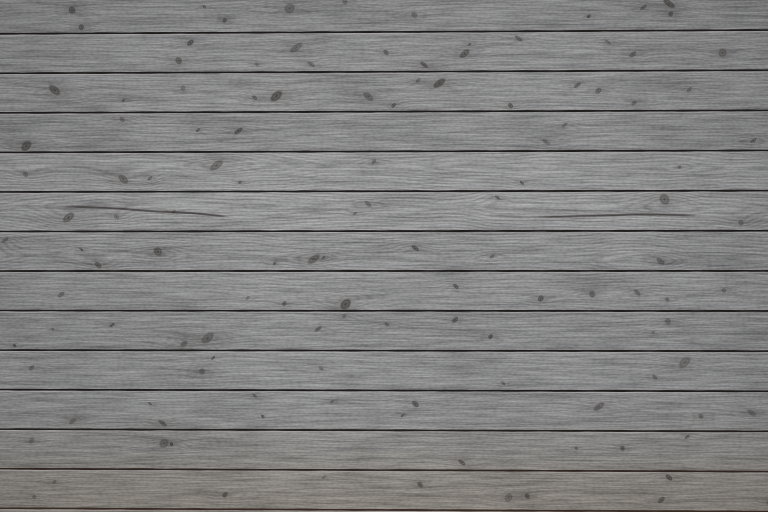
A Shadertoy shader for this texture:

```glsl
// Layout, in units of canvas height
const float PITCH = 0.0778;
const float FIRST_GAP = 0.004;
const float GAP_HALF = 0.0017;
const float SKEW = 0.010;
const float RING_PITCH = 0.0062;
const float CRACKED_ROW = 7.0;
const float FIGURED_ROW = 7.0;

// Tone
const float BASE_TONE = 0.555;
const float ROW_VARIATION = 0.05;
const float RING_CONTRAST = 0.034;
const float FIBRE_CONTRAST = 0.13;
const float STREAK_CONTRAST = 0.10;
const float SPECKLE_CONTRAST = 0.07;
const float BLOTCH_CONTRAST = 0.016;
const float LIGHT_FALLOFF = 0.09;
const vec3 KNOT_COLOR = vec3(0.20, 0.185, 0.175);
const vec3 GAP_COLOR = vec3(0.09, 0.085, 0.08);
const vec3 RUST_COLOR = vec3(0.23, 0.16, 0.13);
const vec3 LIP_COLOR = vec3(0.68, 0.67, 0.67);
const vec3 SILVER_TINT = vec3(0.998, 1.0, 1.003);
const vec3 WARM_TINT = vec3(1.03, 0.995, 0.95);

float hash(vec2 p) {
    vec3 q = fract(p.xyx * 0.1031);
    q += dot(q, q.yzx + 33.33);
    return fract((q.x + q.y) * q.z);
}

vec2 hash2(vec2 p) {
    return vec2(hash(p), hash(p + 57.3));
}

// Distance to the nearest scattered point
float cellular(vec2 p) {
    vec2 cell = floor(p);
    float nearest = 4.0;
    for (int j = -1; j <= 1; j++)
    for (int i = -1; i <= 1; i++) {
        vec2 id = cell + vec2(i, j);
        vec2 d = id + hash2(id) - p;
        nearest = min(nearest, dot(d, d));
    }
    return sqrt(nearest);
}

// Layered sines, roughly -1 to 1
float waves(vec2 p) {
    float sum = 0.0, amp = 0.5;
    for (int i = 0; i < 4; i++) {
        sum += amp * sin(p.x + 1.4 * sin(p.y));
        p = mat2(1.5, 0.9, -0.9, 1.5) * p + 2.7;
        amp *= 0.55;
    }
    return sum;
}

// x: darkness of the knots, y: how far they push the grain aside
vec2 knots(vec2 q, float row, float spacing, float size, float chance) {
    vec2 result = vec2(0.0);
    float cell = floor(q.x / spacing);
    for (int i = -1; i <= 1; i++) {
        vec2 id = vec2(cell + float(i) + 20.0, row * 7.0 + spacing * 100.0);
        if (hash(id + 3.7) > chance) continue;
        vec2 rnd = hash2(id);
        vec2 d = q - vec2((id.x - 20.0 + rnd.x) * spacing, PITCH * mix(0.12, 0.88, rnd.y));
        float r = size * mix(0.45, 1.0, hash(id + 9.1));
        d.x -= d.y * 1.8 * (hash(id + 5.9) - 0.5);
        float e = length(d * vec2(1.1, 1.0)) / r;
        float core = (1.0 - smoothstep(0.45, 1.15, e)) * (0.75 + 0.25 * cos(e * 8.0));
        vec2 halo = d / (r * vec2(3.5, 1.3));
        vec2 swell = d / (r * vec2(5.0, 2.2));
        result.x += core * mix(0.55, 1.0, hash(id + 1.3)) + 0.2 * exp(-dot(halo, halo));
        result.y += r * exp(-dot(swell, swell));
    }
    return result;
}

void mainImage(out vec4 fragColor, in vec2 fragCoord) {
    float px = 1.0 / iResolution.y;
    vec2 uv = fragCoord / iResolution.xy;
    vec2 p = fragCoord * px;

    // Planks, fanning out slightly
    float middle = 0.5 * iResolution.x * px;
    float height = p.y - FIRST_GAP - SKEW * (p.x - middle) * (p.y - 0.45);
    float row = floor(height / PITCH);
    vec2 q = vec2(p.x, height - row * PITCH);
    float seed = hash(vec2(row + 4.0, 11.0));
    float rowOffset = (row + 2.0) * 31.7;

    // Knots and the growth rings that flow around them
    vec2 knot = knots(q, row, 0.27, 0.0125, 0.42) + knots(q, row, 0.10, 0.0072, 0.55);
    float axis = PITCH * (0.25 + 0.5 * seed + 0.10 * waves(vec2(q.x * 3.0, rowOffset)));
    float figure = mix(0.4, 1.0, exp(-0.3 * pow(row - FIGURED_ROW, 2.0)));
    float bulge = 0.018 * figure * waves(vec2(q.x * 6.0 + rowOffset, seed * 9.0));
    float growth = length(vec2(q.y - axis, 0.007)) + bulge - 1.6 * knot.y;
    growth += 0.0007 * waves(vec2(q.x * 45.0, q.y * 90.0 + rowOffset));
    float ring = sin(6.2832 * growth / RING_PITCH);
    float resolved = 1.0 - smoothstep(0.4, 0.8, px / RING_PITCH);

    // Weathered surface
    vec2 g = vec2(q.x, q.y + 0.5 * knot.y + 0.15 * bulge);
    float fibre = cellular(g * vec2(14.0, 330.0) + rowOffset) - 0.48;
    float streak = cellular(g * vec2(5.0, 105.0) + rowOffset * 1.7) - 0.48;
    float speckle = cellular(q * vec2(110.0, 250.0) + rowOffset) - 0.48;
    float tone = BASE_TONE + ROW_VARIATION * (seed - 0.5);
    tone += RING_CONTRAST * figure * resolved * (ring - 0.3 * ring * ring);
    tone -= FIBRE_CONTRAST * fibre + STREAK_CONTRAST * streak + SPECKLE_CONTRAST * speckle;
    tone += BLOTCH_CONTRAST * waves(vec2(q.x * 9.0 + rowOffset, q.y * 30.0));

    // Light fading to the corners, warmth near the ground
    vec2 c = 2.0 * uv - vec2(1.0, 1.1);
    float ground = 1.0 - smoothstep(0.0, 0.22, p.y);
    vec3 color = tone * (1.0 - LIGHT_FALLOFF * dot(c, c)) * mix(SILVER_TINT, WARM_TINT, ground);
    color = mix(color, KNOT_COLOR, 0.75 * min(knot.x, 1.0));

    // One long wandering crack
    float crackY = PITCH * (0.42 + 0.22 * waves(vec2(q.x * 4.0, 1.0)));
    float crack = 1.0 - smoothstep(0.0004, 0.0004 + 1.5 * px, abs(q.y - crackY));
    crack *= smoothstep(-0.2, 0.3, waves(vec2(q.x * 8.0, 4.0))) * step(abs(row - CRACKED_ROW), 0.5);
    color = mix(color, KNOT_COLOR, 0.7 * crack);

    // Worn upper lip and the shadow gap
    float lip = smoothstep(PITCH - 0.0052, PITCH - 0.003, q.y);
    lip *= 0.35 + 0.4 * waves(vec2(q.x * 11.0, rowOffset));
    color = mix(color, LIP_COLOR, clamp(lip, 0.0, 0.7));
    float gapDistance = min(q.y, PITCH - q.y) + 0.0004 * waves(vec2(q.x * 60.0, rowOffset));
    float gap = 1.0 - smoothstep(-0.6 * px, 0.6 * px, gapDistance - GAP_HALF);
    color = mix(color, mix(GAP_COLOR, RUST_COLOR, 0.8 * ground), 0.95 * gap);

    fragColor = vec4(clamp(color, 0.0, 1.0), 1.0);
}
```
